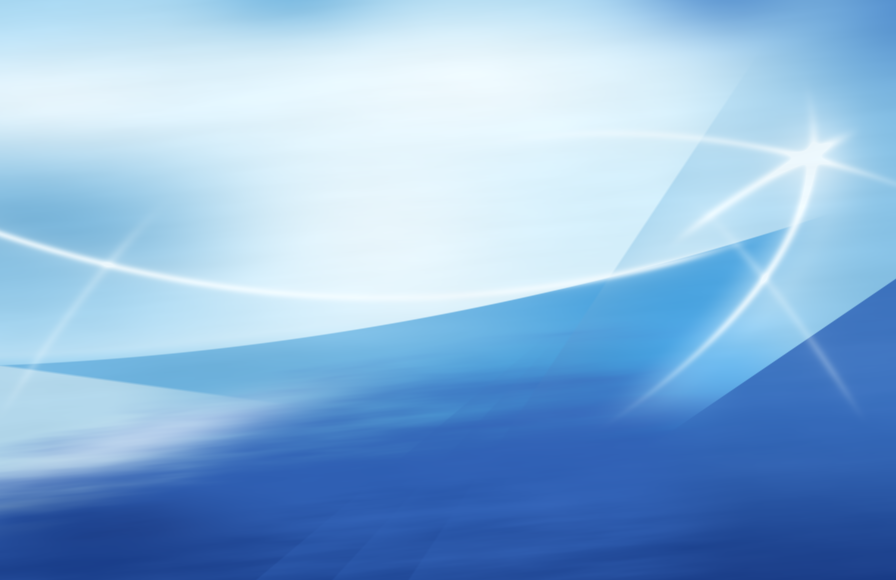
This background is drawn by a Shadertoy shader. Its source:

```glsl
const vec3 WHITE = vec3(0.95, 0.985, 1.0);
const vec3 PALE = vec3(0.82, 0.93, 0.98);
const vec3 SKY = vec3(0.63, 0.83, 0.94);
const vec3 AZURE = vec3(0.43, 0.70, 0.87);
const vec3 CYAN = vec3(0.25, 0.62, 0.87);
const vec3 BLUE = vec3(0.26, 0.50, 0.78);
const vec3 ROYAL = vec3(0.19, 0.38, 0.71);
const vec3 NAVY = vec3(0.09, 0.22, 0.51);
const int SHAFT_COUNT = 3;
const float SHAFT_FOOT = 0.286, SHAFT_STEP = 0.085;
const float SHAFT_LEAN = 0.77, LEAN_STEP = 0.17;
const float GRAIN = 0.035;

vec2 hashGradient(vec2 cell) {
    vec2 h = vec2(dot(cell, vec2(127.1, 311.7)), dot(cell, vec2(269.5, 183.3)));
    return 2.0 * fract(sin(h) * 4375.85) - 1.0;
}

float gradientNoise(vec2 p) {
    vec2 i = floor(p), f = fract(p);
    vec2 s = f * f * f * (f * (f * 6.0 - 15.0) + 10.0);
    vec2 e = vec2(1.0, 0.0);
    float low = mix(dot(hashGradient(i), f), dot(hashGradient(i + e), f - e), s.x);
    float high = mix(dot(hashGradient(i + e.yx), f - e.yx), dot(hashGradient(i + 1.0), f - 1.0), s.x);
    return mix(low, high, s.y);
}

float fbm(vec2 p) {
    float sum = 0.0, amp = 0.6;
    for (int i = 0; i < 4; i++) {
        sum += amp * gradientNoise(p);
        p = p * 2.03 + 7.3;
        amp *= 0.5;
    }
    return sum;
}

float glow(vec2 p, vec2 center, vec2 radius) {
    vec2 q = (p - center) / radius;
    return exp(-dot(q, q));
}

// Bright core with a wider, weaker halo
float ribbon(float d, float core, float halo) {
    return 0.7 * exp(-d * d / (core * core)) + 0.3 * exp(-abs(d) / halo);
}

// Soft window along a strip
float span(float t, float a, float b, float fade) {
    return smoothstep(a, a + fade, t) * (1.0 - smoothstep(b - fade, b, t));
}

vec3 upperSky(vec2 p) {
    vec3 c = mix(SKY, PALE, smoothstep(0.0, 0.35, p.x));
    c = mix(c, AZURE, 0.75 * smoothstep(0.72, 1.0, p.x));
    c = mix(c, SKY, 0.7 * smoothstep(0.88, 1.02, p.y));
    c = mix(c, AZURE * 0.95, 0.9 * glow(p, vec2(0.0, 0.6), vec2(0.22, 0.13)));
    c = mix(c, WHITE, 0.85 * glow(p, vec2(0.05, 0.83), vec2(0.28, 0.11)));
    c = mix(c, WHITE, 0.85 * glow(p, vec2(0.52, 0.85), vec2(0.20, 0.11)));
    c = mix(c, WHITE, 0.75 * glow(p, vec2(0.43, 0.60), vec2(0.15, 0.20)));
    c = mix(c, AZURE, 0.8 * glow(p, vec2(0.32, 1.02), vec2(0.10, 0.07)));
    c = mix(c, BLUE, 0.75 * glow(p, vec2(0.81, 1.03), vec2(0.11, 0.09)));
    return mix(c, BLUE, 0.8 * glow(p, vec2(1.03, 1.0), vec2(0.12, 0.14)));
}

vec3 lowerSheet(vec2 p, float streaks) {
    vec3 c = mix(AZURE, CYAN, smoothstep(0.25, 0.75, p.x));
    c = mix(c, SKY, 0.4 * glow(p, vec2(0.40, 0.43), vec2(0.25, 0.05)));
    // White wedge on the left
    float wedge = smoothstep(-0.003, 0.003, 0.37 - 0.21 * p.x - p.y);
    c = mix(c, PALE * 0.95, 0.75 * wedge * (1.0 - smoothstep(0.12, 0.36, p.x)));
    // Descent into deep blue
    float shore = 0.15 + 0.48 * p.x - 0.30 * p.x * p.x;
    float depth = smoothstep(0.10, -0.10, p.y - shore - 0.15 * streaks);
    c = mix(c, ROYAL, depth);
    c = mix(c, WHITE, 0.55 * glow(vec2(p.x, p.y - 0.18 - 0.40 * p.x), vec2(0.17, 0.0), vec2(0.17, 0.035)));
    c = mix(c, NAVY, 0.75 * smoothstep(0.16, -0.05, p.y + 0.15 * streaks));
    return mix(c, NAVY, (0.7 + streaks) * glow(p, vec2(0.12, 0.08), vec2(0.15, 0.07)));
}

void mainImage(out vec4 fragColor, in vec2 fragCoord) {
    vec2 p = fragCoord / iResolution.xy;
    float aa = 1.2 / iResolution.y;
    float streaks = fbm(vec2(p.x * 3.0, p.y * 22.0 - p.x * 3.0));
    float clouds = fbm(p * vec2(4.0, 7.0) + 3.0);

    // Broad sheets
    float bowl = p.y - 0.486 - 0.60 * (p.x - 0.43) * (p.x - 0.43);
    float sheet = p.y - 0.37 - 0.06 * p.x - 0.24 * p.x * p.x;
    float arc = p.x - 0.908 + 0.95 * (p.y - 0.76) * (p.y - 0.76);
    vec3 c = upperSky(p);
    c = mix(c, SKY, 0.35 * smoothstep(aa, -aa, bowl) * (1.0 - smoothstep(0.2, 0.6, p.x)));
    c = mix(c, WHITE, 0.4 * smoothstep(0.0, 0.02, sheet) * exp(-max(sheet, 0.0) / 0.05) * (1.0 - smoothstep(0.2, 0.6, p.x)));
    float cover = smoothstep(aa, -aa, sheet) * (1.0 - smoothstep(-0.05, 0.04, arc) * smoothstep(0.25, 0.42, p.y));
    c = mix(c, lowerSheet(p, streaks), cover);
    c = mix(c, CYAN * 1.1, 0.6 * glow(p, vec2(0.80, 0.37), vec2(0.09, 0.09)));

    // Dark slope on the right
    float slope = p.y - 0.32 - 1.05 * (p.x - 0.81);
    vec3 slopeColor = mix(NAVY, mix(ROYAL, BLUE, 0.35), smoothstep(-0.05, 0.3, p.y));
    c = mix(c, slopeColor, 0.9 * smoothstep(aa, -aa, slope) * smoothstep(0.68, 0.84, p.x));

    // Leaning shafts
    for (int i = 0; i < SHAFT_COUNT; i++) {
        float k = float(i);
        float d = p.x - SHAFT_FOOT - SHAFT_STEP * k - (SHAFT_LEAN - LEAN_STEP * k) * p.y;
        float reach = i == SHAFT_COUNT - 1 ? 0.95 : 0.48;
        float shade = smoothstep(-aa, aa, d) * exp(-max(d, 0.0) / 0.09) * (1.0 - smoothstep(reach - 0.3, reach, p.y));
        c = mix(c, mix(ROYAL, AZURE, smoothstep(0.2, 0.55, p.y)), 0.35 * shade);
    }

    // Light ribbons
    float crest = p.x - 0.75;
    float blade = p.y - 0.58 - 1.19 * crest + 1.25 * crest * crest;
    float arch = p.y - 0.77 + 0.85 * (p.x - 0.68) * (p.x - 0.68);
    float ray = p.y - 0.28 - 2.5 * p.x + 2.6 * p.x * p.x;
    float light = 0.85 * ribbon(bowl, 0.007, 0.025) * (1.0 - smoothstep(0.72, 0.87, p.x));
    light += 0.85 * ribbon(arc, 0.006, 0.025) * span(p.y, 0.25, 0.88, 0.25);
    light += 0.8 * ribbon(blade, 0.010, 0.025) * span(p.x, 0.74, 0.965, 0.06);
    light += 0.6 * ribbon(arch, 0.007, 0.02) * span(p.x, 0.48, 1.1, 0.25);
    light += 0.25 * ribbon(ray, 0.014, 0.03) * span(p.y, 0.26, 0.67, 0.12);
    light += 0.4 * glow(p, vec2(0.91, 0.72), vec2(0.05, 0.09));
    c = mix(c, WHITE, clamp(light, 0.0, 0.95));

    c += GRAIN * (clouds + streaks);
    fragColor = vec4(clamp(c, 0.0, 1.0), 1.0);
}
```
